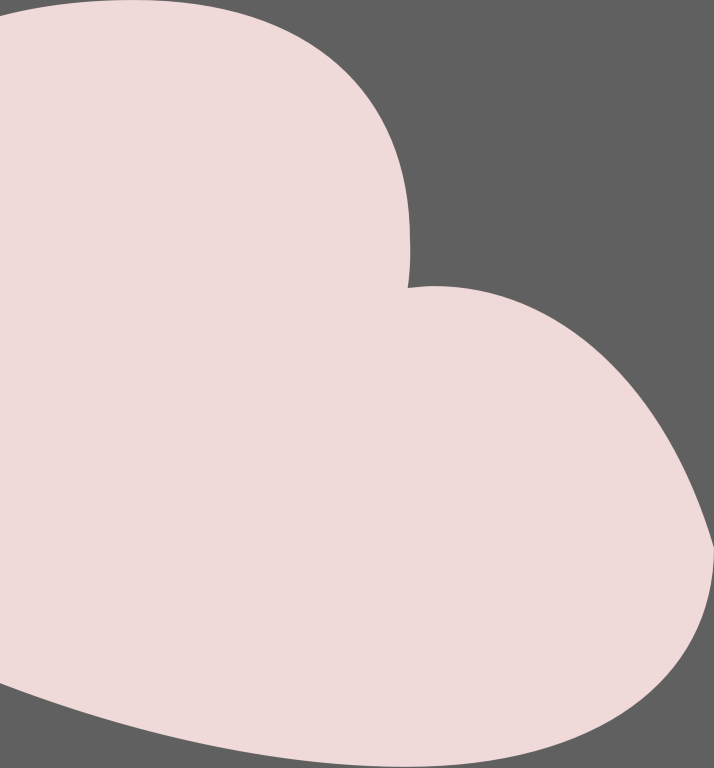
This background is drawn by a WebGL 1 fragment shader. Its source:

```glsl
precision highp float;
// A pale pink blob with two rounded lobes, cut off at the left, on flat dark grey.
uniform vec2 u_resolution;

const float ASPECT = 0.93; // design width for a height of 1
const int STEPS = 32;      // line segments per curve
const vec3 GREY = vec3(0.377);
const vec3 PINK = vec3(0.943, 0.852, 0.851);

vec2 bezier(vec2 a, vec2 b, vec2 c, vec2 d, float t) {
  float s = 1.0 - t;
  return s * s * s * a + 3.0 * s * s * t * b + 3.0 * s * t * t * c + t * t * t * d;
}

float segmentDistance(vec2 p, vec2 a, vec2 b) {
  vec2 ap = p - a;
  vec2 ab = b - a;
  return length(ap - ab * clamp(dot(ap, ab) / dot(ab, ab), 0.0, 1.0));
}

// True when a ray from p to the right crosses the segment.
bool crossesRay(vec2 p, vec2 a, vec2 b) {
  if ((a.y > p.y) == (b.y > p.y)) return false;
  return p.x < a.x + (b.x - a.x) * (p.y - a.y) / (b.y - a.y);
}

// Adds one curve to the outline: field.x is the distance, field.y the side (-1 inside).
vec2 addCurve(vec2 field, vec2 p, vec2 a, vec2 b, vec2 c, vec2 d) {
  vec2 from = a;
  for (int i = 1; i <= STEPS; i++) {
    vec2 to = bezier(a, b, c, d, float(i) / float(STEPS));
    field.x = min(field.x, segmentDistance(p, from, to));
    if (crossesRay(p, from, to)) field.y = -field.y;
    from = to;
  }
  return field;
}

// Signed distance to the closed outline, negative inside.
float blobDistance(vec2 p) {
  vec2 leftTop = vec2(0.0, 0.979);
  vec2 crown = vec2(0.175, 1.0);
  vec2 shoulder = vec2(0.534, 0.6875);
  vec2 notch = vec2(0.531, 0.625);
  vec2 lobeTop = vec2(0.565, 0.6275);
  vec2 rightTip = vec2(0.93, 0.2865);
  vec2 base = vec2(0.529, 0.0015);
  vec2 leftBottom = vec2(0.0, 0.1105);

  vec2 field = vec2(10.0, 1.0);
  // Upper lobe
  field = addCurve(field, p, leftTop, vec2(0.055, 0.9935), vec2(0.114, 1.0), crown);
  field = addCurve(field, p, crown, vec2(0.403, 1.0), vec2(0.534, 0.88), shoulder);
  field = addCurve(field, p, shoulder, vec2(0.535, 0.667), vec2(0.534, 0.646), notch);
  // Right lobe
  field = addCurve(field, p, notch, vec2(0.543, 0.626), vec2(0.553, 0.6275), lobeTop);
  field = addCurve(field, p, lobeTop, vec2(0.727, 0.6275), vec2(0.868, 0.499), rightTip);
  // Underside
  field = addCurve(field, p, rightTip, vec2(0.93, 0.1145), vec2(0.777, 0.0015), base);
  field = addCurve(field, p, base, vec2(0.357, 0.0015), vec2(0.169, 0.0455), leftBottom);
  // Closing curve beyond the left edge
  field = addCurve(field, p, leftBottom, vec2(-0.2, 0.18), vec2(-0.2, 0.93), leftTop);
  return field.x * field.y;
}

void main() {
  vec2 p = gl_FragCoord.xy / u_resolution * vec2(ASPECT, 1.0);
  float softness = 0.7 / u_resolution.y;
  float coverage = 1.0 - smoothstep(-softness, softness, blobDistance(p));
  gl_FragColor = vec4(mix(GREY, PINK, coverage), 1.0);
}
```
